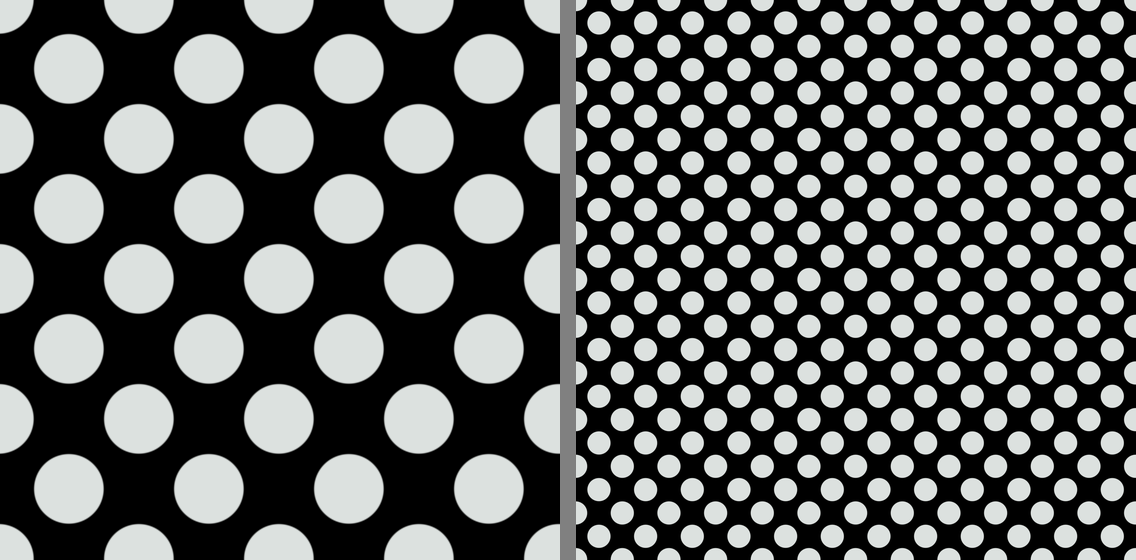
Left: one tile. Right: repeated 3 by 3.
Write a Shadertoy shader that draws this pattern.

```glsl
// Staggered polka dots: pale grey discs on black, four repeats each way.
// Each square cell holds one disc at its corners and one at its centre;
// the nearest of the two lattices gives the distance to the disc edge.

const float REPEATS = 4.0;                   // cells across and down
const float RADIUS = 0.2485;                 // disc radius, in cells
const float SOFTNESS = 0.0075;               // half width of the edge blend, in cells
const vec2 OFFSET = vec2(-0.002, 0.002);     // lattice shift, in canvas units
const vec3 GROUND = vec3(0.0);
const vec3 DOT = vec3(0.862, 0.882, 0.874);

// Distance from p to the nearest point of the unit lattice
float latticeDistance(vec2 p) {
    return length(fract(p + 0.5) - 0.5);
}

// Signed distance to the staggered discs
float dotsDistance(vec2 p) {
    return min(latticeDistance(p), latticeDistance(p + 0.5)) - RADIUS;
}

void mainImage(out vec4 fragColor, in vec2 fragCoord) {
    vec2 uv = fragCoord / iResolution.xy;
    vec2 cell = (uv - OFFSET) * REPEATS;

    // Blend over at least about one pixel
    float pixel = REPEATS / min(iResolution.x, iResolution.y);
    float edge = max(SOFTNESS, 0.75 * pixel);
    float coverage = 1.0 - smoothstep(-edge, edge, dotsDistance(cell));

    fragColor = vec4(mix(GROUND, DOT, coverage), 1.0);
}
```
